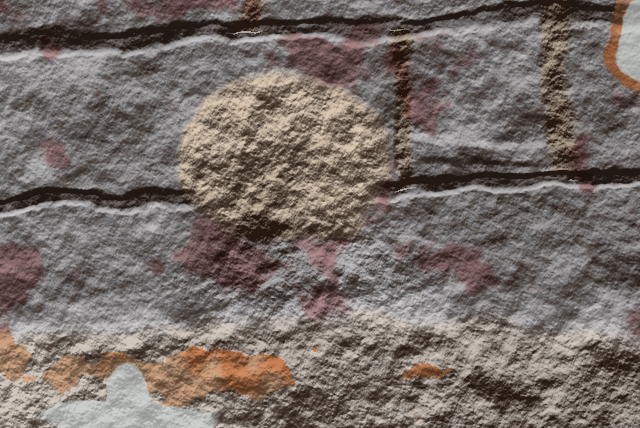
Write a WebGL 1 fragment shader that draws this texture.

```glsl
precision highp float;
// Weathered brick wall with a crumbling mortar lump, a plaster ledge and flaking paint.
// A height field of joints, blobs and fractal noise is lit from above;
// the tone is then tinted by material: brick, mortar, maroon stain, ochre and white paint.
uniform vec2 u_resolution;

const float BASE_TONE = 0.455;
const float RELIEF_GAIN = 0.40;
const float LIGHT_STEP = 0.0035;
const vec2 LIGHT_DIR = vec2(-0.25, 1.0);
const float BRICK_ROUGH = 0.065;
const float MORTAR_ROUGH = 0.125;
const float JOINT_DEPTH = 0.016;
const vec3 WARM_SHADOW = vec3(0.035, -0.004, -0.026);
const vec3 MORTAR_TINT = vec3(1.08, 1.0, 0.90);
const vec3 BRICK_TINT = vec3(0.99, 1.0, 1.02);
const vec3 MAROON_TINT = vec3(0.85, 0.60, 0.60);
const vec3 ORANGE = vec3(0.60, 0.35, 0.20);
const vec3 OCHRE = vec3(0.60, 0.46, 0.35);
const vec3 WHITE_PAINT = vec3(0.69, 0.70, 0.69);

float hash(vec2 p) {
  p = fract(p * vec2(0.1031, 0.1137));
  p += dot(p, p.yx + 33.33);
  return fract((p.x + p.y) * p.x * 7.31);
}

float noise(vec2 p) {
  vec2 i = floor(p), f = fract(p);
  f = f * f * (3.0 - 2.0 * f);
  i += 57.0;
  return mix(mix(hash(i), hash(i + vec2(1, 0)), f.x),
             mix(hash(i + vec2(0, 1)), hash(i + vec2(1, 1)), f.x), f.y);
}

// Fractal noise centred on zero
float fbm(vec2 p) {
  float sum = 0.0, amp = 0.5;
  for (int i = 0; i < 6; i++) {
    sum += amp * (noise(p) - 0.5);
    p = mat2(1.6, 1.2, -1.2, 1.6) * p + 3.7;
    amp *= 0.52;
  }
  return sum;
}

// Approximate signed depth inside an ellipse
float blob(vec2 p, vec2 centre, vec2 radius) {
  return (1.0 - length((p - centre) / radius)) * min(radius.x, radius.y);
}

float band(float d, float halfWidth) {
  return 1.0 - smoothstep(halfWidth * 0.35, halfWidth, abs(d));
}

float topJoint(float x) { return 0.902 + 0.045 * x; }
float midJoint(float x) { return 0.53 + 0.033 * x; }
float ledgeLine(float x) { return 0.235 + 0.035 * sin(x * 3.2 - 1.0); }

// x: open horizontal joints, y: filled upright joints
vec2 joints(vec2 p) {
  float top = p.y - topJoint(p.x), mid = p.y - midJoint(p.x);
  float flat_ = max(band(top, 0.032), band(mid, 0.026));
  float middleRow = step(0.0, mid) * step(top, 0.0);
  float upright = max(band(p.x - 0.58, 0.035) * step(0.0, top),
                      band(p.x - 0.94, 0.032) * middleRow);
  upright = max(upright, band(p.x - 1.30, 0.045) * step(0.0, mid));
  return vec2(flat_, upright);
}

float lumpDepth(vec2 p) {
  float big = blob(p, vec2(0.655, 0.635), vec2(0.245, 0.19));
  return max(big, blob(p, vec2(0.77, 0.50), vec2(0.075, 0.055)));
}

vec2 warp(vec2 p) {
  return p + 0.07 * vec2(fbm(p * 7.0), fbm(p * 7.0 + 19.0));
}

float height(vec2 p) {
  vec2 q = warp(p);
  float lump = smoothstep(-0.01, 0.035, lumpDepth(q));
  float plaster = 1.0 - smoothstep(-0.05, 0.03, q.y - ledgeLine(q.x));
  float rubble = smoothstep(-0.04, 0.07, blob(q, vec2(0.72, 0.36), vec2(0.30, 0.15)));
  vec2 j = joints(q) * (1.0 - lump);
  float rough = mix(BRICK_ROUGH, MORTAR_ROUGH, max(max(lump, j.y), max(plaster, rubble * 0.7)));
  float moulding = band(q.y - 0.645, 0.035) * band(q.x - 1.11, 0.22);
  return rough * fbm(p * 9.0) + 0.014 * lump + 0.018 * plaster + 0.011 * moulding
       - JOINT_DEPTH * (j.x + 0.5 * j.y);
}

void main() {
  vec2 p = gl_FragCoord.xy / u_resolution.y;
  vec2 q = warp(p);
  float broad = fbm(p * 3.0 + 8.0), patchy = fbm(p * 8.0 + 31.0);

  // Material masks
  float depth = lumpDepth(q);
  float lump = smoothstep(-0.01, 0.01, depth);
  vec2 j = joints(q) * (1.0 - lump);
  float plaster = 1.0 - smoothstep(-0.02, 0.02, q.y - ledgeLine(q.x));
  float halo = smoothstep(-0.10, -0.03, depth) * (1.0 - lump) * smoothstep(0.66, 0.76, p.y);
  float maroon = smoothstep(0.02, 0.12, patchy + 0.12 * halo - 0.08) * (1.0 - plaster) * (1.0 - lump);

  // Light on the relief, then hollows and broad stains
  float slope = (height(p) - height(p + LIGHT_STEP * LIGHT_DIR)) / LIGHT_STEP;
  float tone = BASE_TONE + RELIEF_GAIN * slope / sqrt(1.0 + slope * slope);
  float cave = smoothstep(-0.01, 0.025, blob(q, vec2(0.61, 0.47), vec2(0.065, 0.035)));
  tone += 0.22 * broad + 0.04 * lump - 0.21 * j.x - 0.10 * j.y - 0.22 * cave;
  tone += 0.08 * band(q.y - ledgeLine(q.x) - 0.02, 0.07);
  tone -= 0.09 * smoothstep(0.9, 1.3, p.x) * (1.0 - smoothstep(0.48, 0.58, p.y));
  tone = clamp(tone, 0.10, 0.78);

  vec3 color = tone + WARM_SHADOW * mix(1.0, 0.35, smoothstep(0.28, 0.42, tone));
  color *= mix(BRICK_TINT, MORTAR_TINT, max(lump, max(j.y, 0.5 * plaster)));
  color *= mix(vec3(1.0), MAROON_TINT, 0.75 * maroon);

  // Flaking paint on the ledge and in the upper right corner
  float corner = blob(q, vec2(1.51, 0.92), vec2(0.085, 0.14));
  float strip = blob(q, vec2(0.45, 0.135), vec2(0.62, 0.085)) + 0.32 * patchy - 0.035;
  float ochre = smoothstep(-0.003, 0.003, max(strip, corner));
  float white = max(blob(q, vec2(0.29, 0.08), vec2(0.05, 0.065)),
                    blob(q, vec2(0.31, 0.015), vec2(0.20, 0.045)));
  white = smoothstep(-0.003, 0.003, max(white, corner - 0.022));
  float paintLight = 0.45 + 1.15 * tone;
  vec3 paint = mix(ORANGE, OCHRE, smoothstep(-0.12, 0.12, broad + 0.5 * fbm(p * 20.0)));
  color = mix(color, paint * paintLight, 0.85 * ochre);
  color = mix(color, WHITE_PAINT * mix(1.0, paintLight, 0.45), white);
  gl_FragColor = vec4(clamp(color, 0.0, 1.0), 1.0);
}
```
